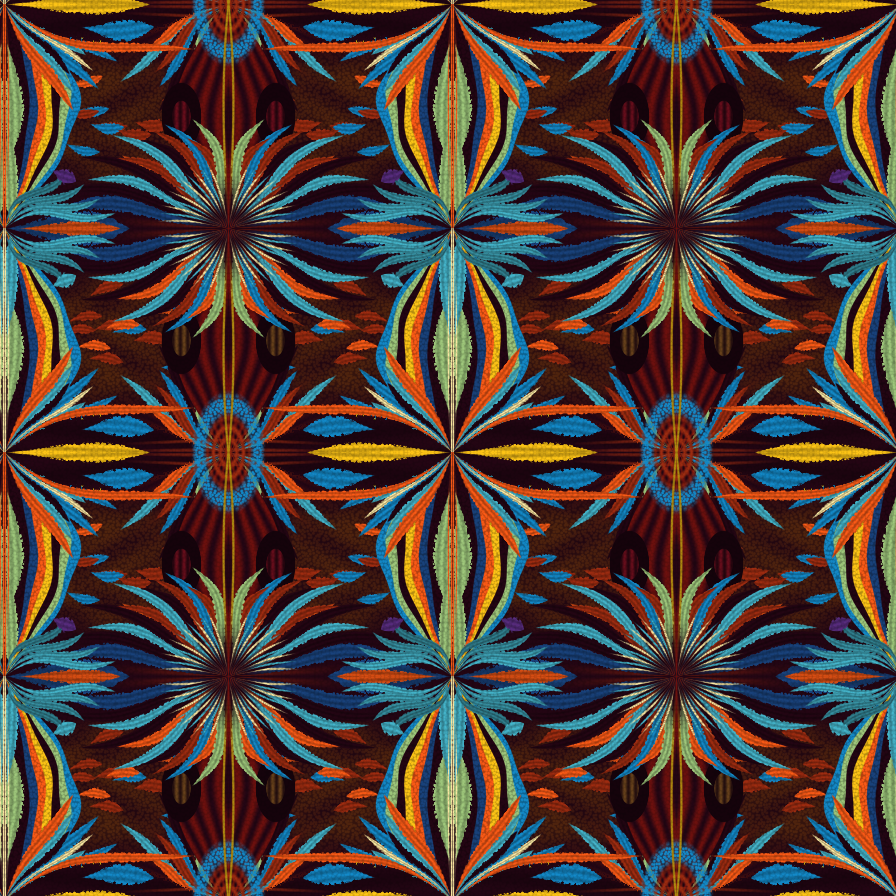
Reproduce this pattern procedurally as a WebGL 2 fragment shader.

```glsl
#version 300 es
precision highp float;
// Mirrored kaleidoscope of brushed petals, two repeats across and two down.
// Each repeat folds to a quarter with four flower hearts at its corners;
// tapered, bent strokes are layered over it and roughened by cellular noise.
uniform vec2 u_resolution;
out vec4 fragColor;

const float PI = 3.14159;
const int WINE = 0, RUST = 1, CYAN = 2, NAVY = 3, SAGE = 4, GOLD = 5, ORANGE = 6, BLUE = 7, CREAM = 8;
const vec3 PAINT[9] = vec3[9](
  vec3(.13, .02, .07), vec3(.58, .16, .06), vec3(.25, .66, .74),
  vec3(.09, .24, .45), vec3(.58, .73, .45), vec3(.93, .72, .08),
  vec3(.92, .33, .08), vec3(.07, .5, .73), vec3(.93, .86, .6));

vec2 q;     // position in the folded quarter, 0 to 1
float px;   // edge softness
float dry;  // dry-brush roughness
vec3 ink;   // colour built up so far

vec2 hash2(vec2 p) {
  return fract(sin(vec2(dot(p, vec2(127.1, 311.7)), dot(p, vec2(269.5, 183.3)))) * 4375.85);
}

float cells(vec2 p) {
  float d = 1.;
  for (int k = 0; k < 9; k++) {
    vec2 n = floor(p) + vec2(k % 3 - 1, k / 3 - 1);
    d = min(d, length(n + hash2(n) - p));
  }
  return d;
}

float inside(float d) { return smoothstep(px, -px, d); }

void fill(vec3 col, float mask) { ink = mix(ink, col, clamp(mask, 0., 1.)); }

// Tapered stroke from a to b; bow bends it to the left, wave makes an S
void stroke(vec2 a, vec2 b, float w, float bow, float wave, vec3 col) {
  float len = length(b - a);
  vec2 dir = (b - a) / len, p = q - a;
  float t = clamp(dot(p, dir) / len, 0., 1.);
  float v = dir.x * p.y - dir.y * p.x - bow * sin(PI * t) - wave * sin(2. * PI * t);
  float r = w * sin(PI * pow(t, 1.4)) * (1. - .25 * dry);
  float bristle = .9 + .12 * sin(v / w * 9. + 4. * t);
  fill(col * bristle, inside(abs(v) - r) * min(r / px, 1.));
}

void main() {
  vec2 cell = mod((gl_FragCoord.xy / u_resolution - vec2(.505, .495)) * 4. + 1., 2.) - 1.;
  q = abs(cell);
  bool upper = cell.y > 0.;
  px = 3. / min(u_resolution.x, u_resolution.y);
  dry = smoothstep(.2, .8, cells(q * 75.));
  float mx = 1. - q.x;

  // Brown dry-brushed ground between the flowers
  ink = PAINT[WINE];
  float patches = sin(q.x * 23. + 3. * sin(q.y * 14.)) + sin(q.y * 29. + q.x * 9.);
  float ground = smoothstep(.42, .25, length((q - vec2(.45, .5)) * vec2(.9, 1.2)));
  fill(vec3(.29, .13, .05), ground * (.75 + .15 * patches - .4 * dry));

  // Scattered chips of paint
  for (int i = 0; i < 12; i++) {
    vec2 h = hash2(vec2(i, upper ? 3 : 8)), at = vec2(.22, .3) + h * vec2(.55, .42);
    int k = int[4](RUST, ORANGE, BLUE, RUST)[i % 4];
    stroke(at, at + vec2(.16, .12 * h.y - .05), .022 + .018 * h.x, .015, 0., PAINT[k]);
  }

  // Fine maroon streaks radiating from both dark hearts
  for (int i = 0; i < 2; i++) {
    vec2 d = vec2(mx, abs(q.y - float(i)));
    float streak = .5 + .5 * sin(atan(d.x, d.y) * 47.);
    fill(vec3(.42, .1, .05), streak * smoothstep(.6, .1, length(d)) * .7);
  }

  // Fan of the lower dark heart
  for (int i = 0; i < 8; i++) {
    float f = float(i), a = .2 + .125 * f, len = .5 + .1 * sin(f * 2.4);
    int k = int[8](WINE, RUST, SAGE, WINE, BLUE, RUST, CYAN, ORANGE)[i];
    stroke(vec2(1, 0), vec2(1. - len * sin(a), len * cos(a)), .026, .04, .02, PAINT[k]);
  }

  // Striped maroon petal joining the dark hearts, with a dark eye
  float petal = .23 * sin(PI * q.y) + .015;
  float stripe = .5 + .5 * sin(mx / petal * 20. + 2. * sin(q.y * 9.));
  fill(mix(PAINT[WINE], vec3(.4, .06, .05), stripe), inside(mx - petal));
  float eye = length((q - vec2(.79, .5)) * vec2(1.7, 1));
  fill(PAINT[WINE] * .6, inside(eye - .15));
  fill(vec3(.38, upper ? .24 : .05, .1), inside(eye - .07) * (.6 + .4 * sin(q.x * 190.)));

  // Fan of the upper dark heart: wavy rays, dark at the root
  for (int i = 0; i < 11; i++) {
    float f = float(i), a = .1 + .115 * f, len = .78 - .032 * f + .06 * sin(f * 2.7);
    int k = int[11](NAVY, WINE, CYAN, WINE, ORANGE, CYAN, WINE, RUST, BLUE, ORANGE, SAGE)[i];
    if (!upper && k == ORANGE) k = RUST;
    vec3 col = mix(PAINT[WINE], PAINT[k], smoothstep(.03, .28, length(1. - q)));
    stroke(vec2(1), 1. - len * vec2(cos(a), sin(a)), i == 0 ? .038 : .027, .05, -.022, col);
    stroke(vec2(1), 1. - .32 * vec2(cos(a), sin(a)), .005, .015, 0., PAINT[i % 2 == 0 ? CREAM : CYAN]);
  }

  // Nested strands that bow out between the bright hearts
  float lens = sin(PI * pow(q.y, .85));
  for (int i = 0; i < 7; i++) {
    float f = float(i), edge = (.33 - .037 * f) * lens * (1. + .04 * sin(q.y * 19. + f));
    int k = int[7](BLUE, SAGE, WINE, GOLD, ORANGE, NAVY, WINE)[i];
    fill(PAINT[k] * (1. - .15 * dry), inside(q.x - edge));
  }
  stroke(vec2(.01, .16), vec2(.035, .66), .045, -.02, 0., PAINT[SAGE]);
  stroke(vec2(.01, .5), vec2(.025, .97), .035, -.01, 0., PAINT[upper ? CYAN : SAGE]);

  // Diagonal feathers of the gold flower
  for (int i = 0; i < 8; i++) {
    float f = float(i), a = .38 + .088 * f, len = .5 + .08 * sin(f * 2.1);
    int k = int[8](GOLD, BLUE, CYAN, CREAM, BLUE, WINE, CYAN, ORANGE)[i];
    stroke(vec2(0), len * vec2(cos(a), sin(a)), k == CREAM ? .016 : .03, .012, .01, PAINT[k]);
  }

  // Wide dark petal, its orange rim, blue oval and gold lobe
  stroke(vec2(1, 0), vec2(0), .2, 0., 0., PAINT[WINE]);
  fill(PAINT[RUST], sin(q.y * 190. / (.4 + q.x)) * inside(q.y - .06) * smoothstep(.5, .8, q.x) * .6);
  stroke(vec2(0), vec2(.85, .2), .024, .09, .02, PAINT[ORANGE]);
  stroke(vec2(.34, .1), vec2(.67, .1), .05, .018, 0., PAINT[BLUE]);
  stroke(vec2(0), vec2(.65, 0), .047, 0., 0., PAINT[GOLD]);

  // Glowing rings round the lower dark heart
  float ring = length(vec2(mx, q.y * .6));
  fill(PAINT[BLUE], smoothstep(.04, .01, abs(ring - .13)) * (1. - .6 * dry));
  fill(PAINT[RUST], (.5 + .5 * sin(ring * 210.)) * smoothstep(.11, .08, ring));

  // Winged flower: navy body, red core, curling feelers and a loose chip
  stroke(vec2(0, 1), vec2(.56, 1), .085, 0., 0., PAINT[NAVY]);
  stroke(vec2(.06, 1), vec2(.52, 1), .035, 0., 0., PAINT[ORANGE] * .85);
  for (int i = 0; i < 4; i++) {
    float f = float(i);
    stroke(vec2(0, 1), vec2(.5 - .07 * f, .93 - .065 * f), .022, -.03, -.028, PAINT[CYAN] * (1. - .1 * f));
  }
  stroke(vec2(.21, .74), vec2(.32, .79), .035, 0., 0., upper ? PAINT[CYAN] : vec3(.32, .16, .46));

  // Hairlines along both upright axes
  fill(PAINT[upper ? CREAM : ORANGE], (.5 + .5 * sin(q.x * 420.)) * inside(q.x - .006 - .016 * lens));
  fill(PAINT[GOLD] * .7, inside(abs(mx - .022 * lens) - .005) * smoothstep(.95, .6, q.y));

  fragColor = vec4(ink * (1.06 - .16 * dry), 1);
}
```
